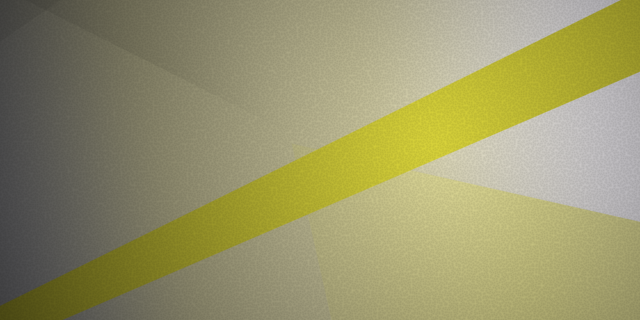
Give the GLSL for this background, as a Shadertoy shader.

```glsl
// Draws a yellow diagonal beam over softly lit, grainy beige and grey facets.

const vec3 BEIGE = vec3(0.80, 0.78, 0.62);
const vec3 LEFT_GREY = vec3(0.70, 0.70, 0.72);
const vec3 RIGHT_GREY = vec3(0.92, 0.91, 0.93);
const vec3 BEAM_YELLOW = vec3(0.82, 0.80, 0.22);
const vec3 PATCH_YELLOW = vec3(0.86, 0.84, 0.45);

// Signed distance to the line a-b, positive on its left side.
float sideOf(vec2 p, vec2 a, vec2 b) {
    vec2 dir = normalize(b - a);
    return dir.x * (p.y - a.y) - dir.y * (p.x - a.x);
}

// Smooth coverage of the positive side of a distance.
float cover(float dist, float aa) {
    return smoothstep(-aa, aa, dist);
}

vec2 hash2(vec2 cell) {
    vec3 q = fract(cell.xyx * vec3(0.1031, 0.1030, 0.0973));
    q += dot(q, q.yzx + 33.33);
    return fract((q.xx + q.yz) * q.zy);
}

// Cellular noise: distance to the nearest scattered point.
float cellular(vec2 p) {
    vec2 cell = floor(p);
    float nearest = 2.0;
    for (int y = -1; y <= 1; y++) {
        for (int x = -1; x <= 1; x++) {
            vec2 c = cell + vec2(x, y);
            nearest = min(nearest, length(c + hash2(c) - p));
        }
    }
    return nearest;
}

// Wall tint: cool at both ends, warm between.
vec3 wallTint(vec2 p) {
    vec3 tint = mix(LEFT_GREY, BEIGE, smoothstep(-0.1, 0.55, p.x + 0.25 * (p.y - 0.5)));
    return mix(tint, RIGHT_GREY, smoothstep(1.1, 2.0, p.x + 0.15 * (p.y - 0.5)));
}

// Light falling off around a centre.
float lightAt(vec2 p, vec2 centre) {
    return max(1.0 - 0.42 * pow(length(p - centre), 1.15), 0.0);
}

void mainImage(out vec4 fragColor, in vec2 fragCoord) {
    // Height is 1; the width is stretched to 2.
    vec2 p = fragCoord / iResolution.xy * vec2(2.0, 1.0);
    float aa = 0.8 / iResolution.y;
    vec3 color = wallTint(p);

    // Shaded facets at the upper left
    float ridge = sideOf(p, vec2(0.08, 1.0), vec2(0.91, 0.583));
    float ridgeFade = exp(-3.0 * max(ridge, 0.0)) * (1.0 - smoothstep(0.45, 0.95, p.x));
    color *= 1.0 - 0.07 * cover(ridge, aa) * ridgeFade;
    float corner = sideOf(p, vec2(0.0, 0.87), vec2(0.19, 1.0));
    color *= 1.0 - 0.06 * cover(corner, aa);

    // Yellow patch at the lower right
    float patchTop = -sideOf(p, vec2(1.51, 0.417), vec2(2.0, 0.307));
    float patchLeft = sideOf(p, vec2(1.036, 0.0), vec2(0.969, 0.297));
    float patchMask = cover(min(patchTop, -patchLeft), aa);
    float patchAmount = mix(0.25, 0.72, smoothstep(1.0, 1.75, p.x));
    color = mix(color, PATCH_YELLOW, patchMask * patchAmount);

    // Widening beam
    float beamTop = -sideOf(p, vec2(0.0, 0.044), vec2(1.94, 1.0));
    float beamBottom = sideOf(p, vec2(0.195, 0.0), vec2(2.0, 0.776));
    color = mix(color, BEAM_YELLOW, cover(min(beamTop, beamBottom), aa));

    // Light and fine grain
    color *= lightAt(p, vec2(1.36, 0.55));
    color *= 1.0 + 0.10 * (cellular(p * 140.0) - 0.48);

    fragColor = vec4(clamp(color, 0.0, 1.0), 1.0);
}
```
